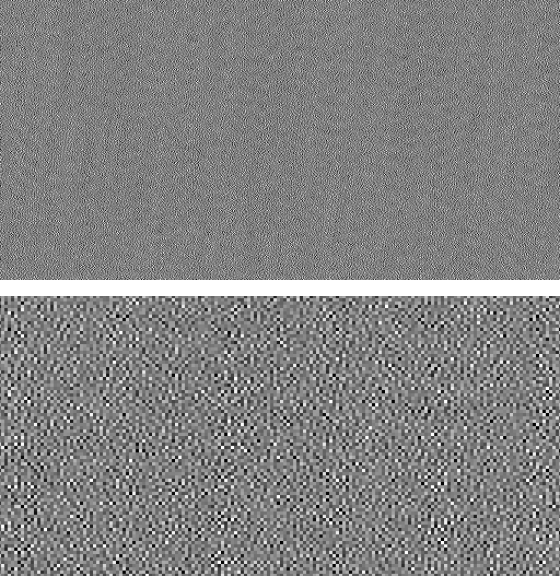
Top, the full canvas; bottom, a detail of the centre.
A Shadertoy shader for this texture:

```glsl
// Fine grey grain: a dense field of tiny cells that alternate light and dark,
// mostly from side to side. Hashed noise is sharpened against its neighbours,
// and evenly spaced vertical bands raise the contrast slightly.

const float CELLS_ACROSS   = 512.0;  // grain cells over the canvas width
const float MID_GREY       = 0.50;
const float GRAIN_CONTRAST = 0.55;
const float SIDE_WEIGHT    = 0.50;   // opposition to left and right cells
const float STACK_WEIGHT   = 0.20;   // opposition to cells above and below
const float CELL_VARIATION = 0.40;   // random spread of strength per cell
const float BANDS_ACROSS   = 16.0;
const float BASE_STRENGTH  = 0.80;
const float MAJOR_BAND     = 0.30;
const float MINOR_BAND     = 0.15;
const float BAND_SHARPNESS = 4.0;
const float TAU            = 6.28318;

float hash(vec2 p) {
    return fract(sin(dot(p, vec2(12.9898, 78.233))) * 43758.5453);
}

// Narrow periodic crest, one at every whole value of x
float crest(float x) {
    return pow(0.5 + 0.5 * cos(TAU * x), BAND_SHARPNESS);
}

// Strength of the grain in the vertical bands
float bandStrength(float x) {
    float phase = x * BANDS_ACROSS;
    return BASE_STRENGTH + MAJOR_BAND * crest(phase - 0.5)
                         + MINOR_BAND * crest(phase);
}

// Grey tone of one cell, pushed away from its neighbours
float cellTone(vec2 cell) {
    vec2 right = vec2(1.0, 0.0);
    vec2 up = vec2(0.0, 1.0);
    float sides = hash(cell - right) + hash(cell + right) - 1.0;
    float stack = hash(cell - up) + hash(cell + up) - 1.0;
    float grain = hash(cell) - 0.5 - SIDE_WEIGHT * sides - STACK_WEIGHT * stack;

    float variation = 1.0 + CELL_VARIATION * (2.0 * hash(cell + 0.37) - 1.0);
    float strength = variation * bandStrength((cell.x + 0.5) / CELLS_ACROSS);
    return clamp(MID_GREY + GRAIN_CONTRAST * strength * grain, 0.0, 1.0);
}

void mainImage(out vec4 fragColor, in vec2 fragCoord) {
    float cellsPerPixel = CELLS_ACROSS / iResolution.x;
    vec2 position = fragCoord * cellsPerPixel;

    // Box filter over the cells that the pixel covers
    float footprint = min(cellsPerPixel, 1.0);
    vec2 cell = floor(position - 0.5 * footprint);
    vec2 cover = clamp((position + 0.5 * footprint - cell - 1.0) / footprint, 0.0, 1.0);

    float tone = 0.0;
    for (int j = 0; j < 2; j++) {
        for (int i = 0; i < 2; i++) {
            vec2 corner = vec2(float(i), float(j));
            vec2 share = mix(1.0 - cover, cover, corner);
            tone += share.x * share.y * cellTone(cell + corner);
        }
    }
    fragColor = vec4(vec3(tone), 1.0);
}
```
